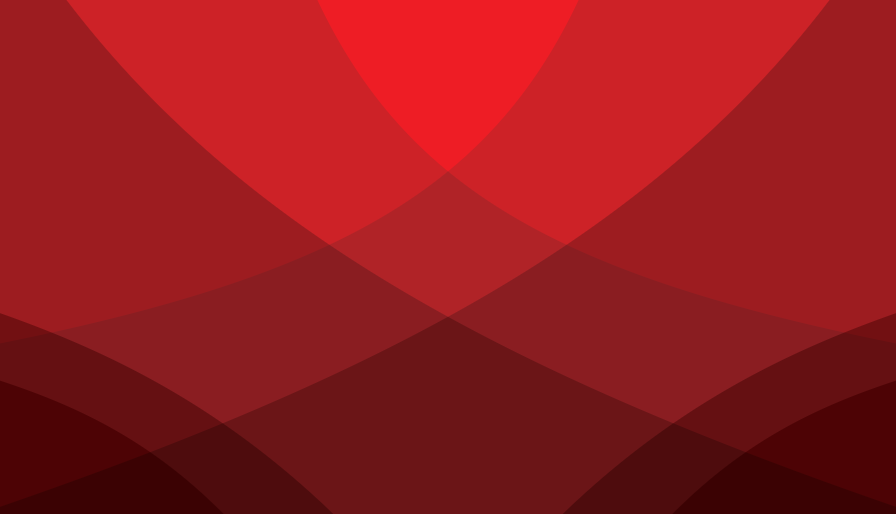
Write a WebGL 1 fragment shader that draws this background.

```glsl
precision highp float;
// Red background of overlapping translucent sheets, mirrored left to right.
// Two pairs of sweeping curves split the canvas into flat tones, and two
// nested arcs darken each lower corner. Edges are smoothed by distance.

uniform vec2 u_resolution;

// Lengths are in canvas widths; y runs downwards from the top edge.
const float HEIGHT = 0.575;

// Sweeps: top starting x, then the denominator terms of y = v / (a + bv + cvv)
const float WIDE_START = 0.0742;
const vec3 WIDE_BEND = vec3(0.760, 1.1174, -0.1887);
const float NARROW_START = 0.3542;
const vec3 NARROW_BEND = vec3(0.470, 2.0275, -0.236);

// Corner arcs: height at the side edge, then the cubic terms of the fall
const float OUTER_TOP = 0.3503;
const vec3 OUTER_FALL = vec3(0.352, 0.379, 0.802);
const float INNER_TOP = 0.4258;
const vec3 INNER_FALL = vec3(0.33, 0.484, 2.36);

// Flat tones, from the bright top to the dark base
const vec3 GLOW = vec3(0.933, 0.112, 0.146);
const vec3 SIDE = vec3(0.802, 0.132, 0.152);
const vec3 DIAMOND = vec3(0.690, 0.138, 0.153);
const vec3 WING = vec3(0.615, 0.111, 0.126);
const vec3 LOWER = vec3(0.541, 0.115, 0.130);
const vec3 BASE = vec3(0.418, 0.083, 0.090);
const vec3 OUTER_TINT = vec3(0.73, 0.55, 0.55);
const vec3 INNER_TINT = vec3(0.76, 0.20, 0.25);

// Pixel coverage of the side where the field is positive
float cover(float field, vec2 gradient) {
    float dist = field / max(length(gradient), 1e-4);
    return clamp(0.5 + dist * u_resolution.x, 0.0, 1.0);
}

// Area below a curve that sweeps down to the right
float sweep(vec2 p, float start, vec3 bend) {
    float v = p.x - start;
    float d = bend.x + v * (bend.y + v * bend.z);
    float slope = bend.y + 2.0 * v * bend.z;
    return cover(p.y * d - v, vec2(p.y * slope - 1.0, d));
}

// Area below an arc in the lower left corner
float cornerArc(vec2 p, float top, vec3 fall) {
    float drop = p.x * (fall.x + p.x * (fall.y + p.x * fall.z));
    float slope = fall.x + p.x * (2.0 * fall.y + 3.0 * p.x * fall.z);
    return cover(p.y - top - drop, vec2(-slope, 1.0));
}

void main() {
    vec2 uv = gl_FragCoord.xy / u_resolution;
    vec2 p = vec2(uv.x, (1.0 - uv.y) * HEIGHT);
    vec2 mirrored = vec2(1.0 - p.x, p.y);

    // Mirrored sweeps, combined as "under either" and "under both"
    float wideA = sweep(p, WIDE_START, WIDE_BEND);
    float wideB = sweep(mirrored, WIDE_START, WIDE_BEND);
    float narrowA = sweep(p, NARROW_START, NARROW_BEND);
    float narrowB = sweep(mirrored, NARROW_START, NARROW_BEND);
    float narrowBoth = narrowA * narrowB;

    vec3 upper = mix(GLOW, SIDE, max(narrowA, narrowB));
    upper = mix(upper, DIAMOND, narrowBoth);
    vec3 color = mix(upper, mix(WING, LOWER, narrowBoth), max(wideA, wideB));
    color = mix(color, BASE, wideA * wideB);

    // Dark corner arcs, folded about the centre line
    vec2 folded = vec2(min(p.x, mirrored.x), p.y);
    color *= mix(vec3(1.0), OUTER_TINT, cornerArc(folded, OUTER_TOP, OUTER_FALL));
    color *= mix(vec3(1.0), INNER_TINT, cornerArc(folded, INNER_TOP, INNER_FALL));

    gl_FragColor = vec4(color, 1.0);
}
```
